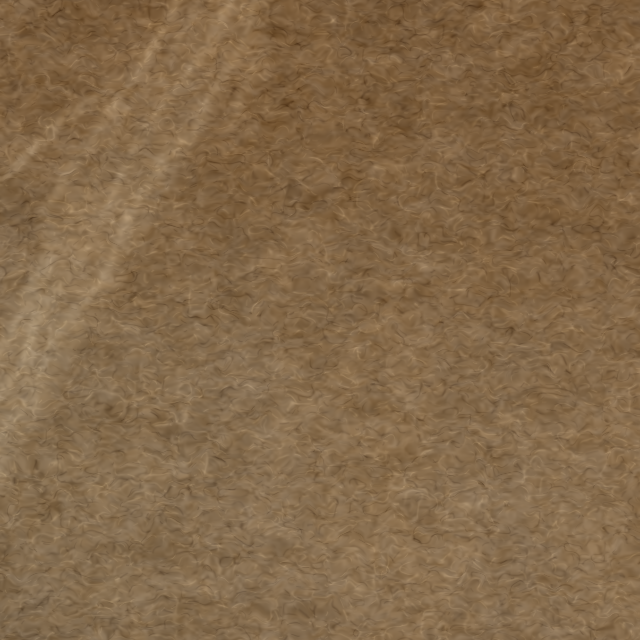
A Shadertoy shader for this texture:

```glsl
const vec3 LOWER_TAN = vec3(0.538, 0.435, 0.313);
const vec3 UPPER_BROWN = vec3(0.484, 0.366, 0.238);
const vec3 GREY_SHIFT = vec3(-0.026, -0.014, -0.006);
const vec3 WARM_SHIFT = vec3(0.020, 0.003, -0.020);
const vec3 CREASE_LIGHT = vec3(0.130, 0.134, 0.128);
const vec3 FIBRE_TONE = vec3(0.070, 0.066, 0.054);
const vec3 STRAND_TONE = vec3(0.050, 0.048, 0.042);
const float GRAIN_CONTRAST = 0.12;
const float BLOTCH_CONTRAST = 0.045;
const float FIBRE_DENSITY = 52.0;
const float FIBRE_WIDTH = 0.10;
const float STRAND_WIDTH = 0.075;
const float CREASE_SLOPE = 0.585;
const float CREASE_BASE = 0.23;
const float PLEAT_FREQUENCY = 125.0;

vec2 hash2(vec2 p) {
    vec3 q = fract(p.xyx * vec3(0.1031, 0.1030, 0.0973));
    q += dot(q, q.yzx + 33.33);
    return fract((q.xx + q.yz) * q.zy);
}

// Smooth value noise, centred on zero
float noise(vec2 p) {
    vec2 i = floor(p), f = fract(p);
    f = f * f * (3.0 - 2.0 * f);
    float low = mix(hash2(i).x, hash2(i + vec2(1, 0)).x, f.x);
    float high = mix(hash2(i + vec2(0, 1)).x, hash2(i + vec2(1, 1)).x, f.x);
    return mix(low, high, f.y) - 0.5;
}

// Cellular scatter of short bent fibres, positive for pale and negative for dark
float fibres(vec2 p) {
    vec2 cell = floor(p);
    float tone = 0.0;
    for (int y = -1; y <= 1; y++)
    for (int x = -1; x <= 1; x++) {
        vec2 id = cell + vec2(x, y);
        vec2 shape = hash2(id + 71.3);
        vec2 d = p - id - hash2(id);
        float angle = (shape.x - 0.5) * 2.4;
        float c = cos(angle), s = sin(angle);
        d = vec2(c * d.x + s * d.y, c * d.y - s * d.x);
        d.y += (shape.y - 0.5) * 1.8 * d.x * d.x;
        float halfLength = mix(0.25, 0.7, shape.y);
        float body = exp(-d.y * d.y / (FIBRE_WIDTH * FIBRE_WIDTH));
        body *= 1.0 - smoothstep(halfLength * 0.5, halfLength, abs(d.x));
        tone += body * (fract(shape.x * 17.0 + shape.y * 5.0) * 2.0 - 1.0);
    }
    return tone;
}

// Thin curly line along the zero level of a noise field, broken into pieces
float strand(vec2 p) {
    float level = noise(p) / STRAND_WIDTH;
    return exp(-level * level) * smoothstep(-0.05, 0.25, noise(p * 0.6 + 13.0));
}

// Soft line, strongest in its middle
float ridge(vec2 p, vec2 a, vec2 b, float width) {
    vec2 ab = b - a;
    float t = clamp(dot(p - a, ab) / dot(ab, ab), 0.0, 1.0);
    float d = length(p - a - ab * t) / width;
    return exp(-d * d) * (0.6 + 1.6 * t * (1.0 - t));
}

float creaseLight(vec2 p) {
    vec2 q = p + 0.020 * vec2(noise(p * 13.0), noise(p * 13.0 + 40.0))
               + 0.008 * vec2(noise(p * 37.0), noise(p * 37.0 + 9.0));
    float across = q.x - CREASE_SLOPE * (q.y - CREASE_BASE);
    float band = (1.0 - smoothstep(-0.030, 0.006, across))
               * smoothstep(-0.21, -0.10, across);

    // Pleats run along the band and break up
    float wave = sin(across * PLEAT_FREQUENCY + 5.0 * noise(p * vec2(9.0, 6.0)));
    float pleats = pow(0.5 + 0.5 * wave, 2.5) * (0.6 + noise(p * 11.0 + 5.0));
    float light = band * (0.40 + 0.55 * pleats);

    // Main folds
    light += 0.60 * ridge(q, vec2(0.285, 1.01), vec2(0.185, 0.84), 0.010);
    light += 0.50 * ridge(q, vec2(0.185, 0.84), vec2(0.075, 0.67), 0.010);
    light += 0.45 * ridge(q, vec2(0.075, 0.67), vec2(0.045, 0.40), 0.014);
    light += 0.65 * ridge(q, vec2(0.175, 0.87), vec2(-0.02, 0.70), 0.011);
    light += 0.45 * ridge(q, vec2(0.415, 0.93), vec2(0.370, 0.81), 0.010);
    light += 0.40 * ridge(q, vec2(0.205, 0.11), vec2(0.140, 0.065), 0.012);
    return light;
}

void mainImage(out vec4 fragColor, in vec2 fragCoord) {
    vec2 uv = fragCoord / iResolution.xy;

    // Broad tone: darker and warmer towards the upper right
    float blotch = noise(uv * 5.0) + 0.6 * noise(uv * 13.0 + 3.0);
    float rise = smoothstep(0.2, 1.0, uv.y + 0.25 * (uv.x - 0.5) + 0.12 * blotch);
    vec3 color = mix(LOWER_TAN, UPPER_BROWN, rise);
    color += GREY_SHIFT * (1.0 - smoothstep(0.0, 0.7, uv.x)) * (1.0 - rise);
    color += BLOTCH_CONTRAST * noise(uv * vec2(14.0, 22.0) + 8.0);

    // Pulp grain, stretched sideways and bent
    vec2 bent = uv + 0.012 * vec2(noise(uv * 31.0), noise(uv * 31.0 + 17.0))
                   + 0.006 * vec2(noise(uv * 75.0), noise(uv * 75.0 + 29.0));
    float grain = 0.25 * noise(bent * vec2(34.0, 62.0))
                + 0.45 * noise(bent * vec2(75.0, 130.0) + 21.0)
                + 0.60 * noise(bent * vec2(140.0, 215.0) + 55.0);
    color += GRAIN_CONTRAST * grain;
    color += WARM_SHIFT * (noise(bent * vec2(60.0, 100.0) + 90.0) + 0.4 * blotch);

    // Two sizes of fibre, then pale and dark curly strands
    vec2 stretched = bent * vec2(0.85, 1.2) * FIBRE_DENSITY;
    float tone = fibres(stretched) + 0.8 * fibres(stretched * 1.6 + 31.0);
    color += FIBRE_TONE * tone;
    vec2 curl = bent * vec2(42.0, 72.0);
    color += STRAND_TONE * (strand(curl + 7.0) - strand(curl * 1.15 + 63.0));

    color += CREASE_LIGHT * min(creaseLight(uv), 1.15);
    fragColor = vec4(clamp(color, 0.0, 1.0), 1.0);
}
```
